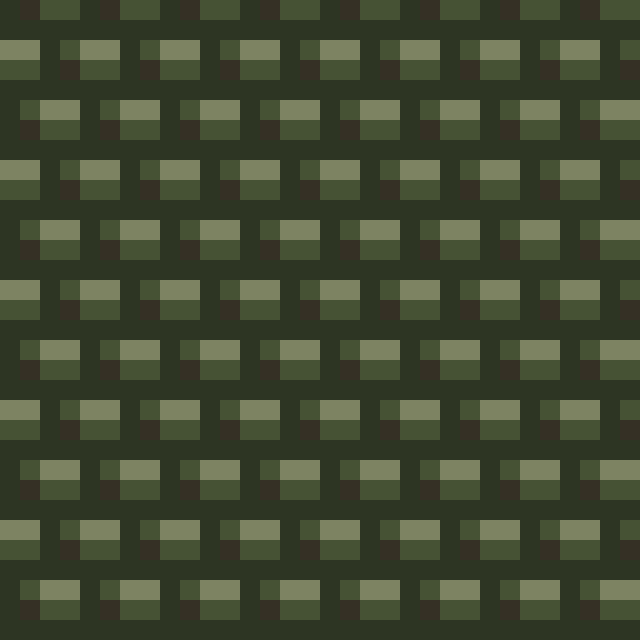
This pattern is drawn by a Shadertoy shader. Its source:

```glsl
// Staggered rows of small shaded bricks on a dark green ground.
// The canvas is a grid of square units; each brick is 3 by 2 units, repeats every
// 4 by 3 units, and is split into four flat tones by antialiased straight edges.

#define UNITS 32.0                      // square units down the canvas
#define PERIOD vec2(4.0, 3.0)           // brick spacing, in units
#define HALF_SIZE vec2(1.5, 1.0)        // half extent of a brick
#define FIRST_CENTRE vec2(2.5, 2.0)     // centre of the lowest left brick
#define ROW_SHIFT 2.0                   // sideways shift of every other row
#define SPLIT vec2(-0.5, 0.0)           // where the tones meet inside a brick

#define GROUND vec3(0.176, 0.208, 0.137)
#define SHADOW vec3(0.208, 0.188, 0.145)
#define MIDTONE vec3(0.275, 0.322, 0.204)
#define HIGHLIGHT vec3(0.490, 0.514, 0.384)

// Coverage of the positive side of an edge, smoothed over one pixel.
vec2 coverage(vec2 distanceToEdge, float pixel) {
    return clamp(distanceToEdge / pixel + 0.5, 0.0, 1.0);
}

// Position relative to the centre of the nearest brick in its row.
vec2 brickSpace(vec2 p) {
    vec2 q = p - FIRST_CENTRE + 0.5 * PERIOD;
    float row = floor(q.y / PERIOD.y);
    q.x += ROW_SHIFT * mod(row, 2.0);
    return mod(q, PERIOD) - 0.5 * PERIOD;
}

void mainImage(out vec4 fragColor, in vec2 fragCoord) {
    float pixel = UNITS / iResolution.y;
    vec2 p = brickSpace(fragCoord * pixel);

    // Four tones: x picks the wide right part, y picks the lit upper part.
    vec2 part = coverage(p - SPLIT, pixel);
    vec3 lower = mix(SHADOW, MIDTONE, part.x);
    vec3 upper = mix(MIDTONE, HIGHLIGHT, part.x);
    vec3 brick = mix(lower, upper, part.y);

    // Brick outline over the ground.
    vec2 inside = coverage(HALF_SIZE - abs(p), pixel);
    fragColor = vec4(mix(GROUND, brick, inside.x * inside.y), 1.0);
}
```
